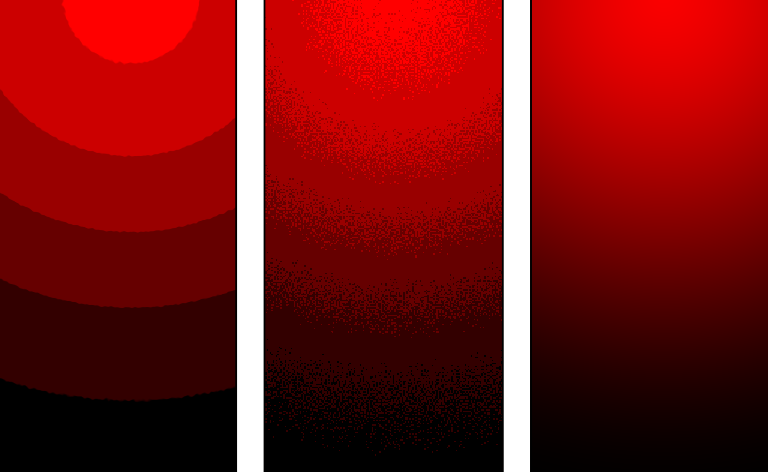
A Shadertoy shader for this background:

```glsl
// Three tall panels of one red radial glow: banded, dithered and smooth, split by white gaps.

float hash(vec2 cell) {
    vec3 q = fract(vec3(cell.xyx) * 0.1031);
    q += dot(q, q.yzx + 33.33);
    return fract((q.x + q.y) * q.z);
}

vec2 gradientAt(vec2 cell) {
    float angle = 6.2832 * hash(cell);
    return vec2(cos(angle), sin(angle));
}

float gradientNoise(vec2 p) {
    vec2 i = floor(p), f = p - i, u = f * f * (3.0 - 2.0 * f);
    vec2 e = vec2(1.0, 0.0);
    float low = mix(dot(gradientAt(i), f), dot(gradientAt(i + e), f - e), u.x);
    float high = mix(dot(gradientAt(i + e.yx), f - e.yx),
                     dot(gradientAt(i + e.xx), f - e.xx), u.x);
    return mix(low, high, u.y);
}

// Hash minus its neighbourhood mean: evenly spread grain around zero
float evenGrain(vec2 cell) {
    float mean = 0.0;
    for (int y = -1; y <= 1; y++)
        for (int x = -1; x <= 1; x++)
            mean += hash(cell + vec2(x, y)) / 9.0;
    return clamp(hash(cell) - mean, -0.5, 0.5);
}

// Six flat levels with softened steps
float posterize(float level, float blur) {
    float scaled = level * 5.0, total = 0.0;
    for (int i = 0; i < 5; i++) {
        float edge = float(i) + 0.5;
        total += smoothstep(edge - blur, edge + blur, scaled);
    }
    return total / 5.0;
}

void mainImage(out vec4 fragColor, in vec2 fragCoord) {
    // Canvas width is one unit
    float pixel = 1.0 / iResolution.x;
    vec2 p = fragCoord * pixel;
    float top = iResolution.y * pixel;

    // Repeat the panels sideways
    float panel = floor((p.x - 0.4995) / 0.347 + 0.5);
    float across = p.x - 0.4995 - panel * 0.347;

    // Glow centred just above the top edge
    float radius = length(vec2(across - 0.018, top + 0.0065 - p.y));
    float glow = 1.0 - smoothstep(-0.052, 0.669, radius);

    // One rendering style for each panel
    float red = glow;
    if (panel < -0.5) {
        float wobble = 0.004 * gradientNoise(p * 170.0);
        red = posterize(glow + wobble, 7.0 * pixel);
    } else if (panel < 0.5) {
        float grain = evenGrain(floor(p * 512.0));
        red = floor(glow * 5.0 + 0.5 + 0.75 * grain) / 5.0;
    }

    // Thin black frame, then the white gap
    float side = abs(across);
    red *= 1.0 - smoothstep(-0.5, 0.5, (side - 0.1539) / pixel);
    float gap = smoothstep(-0.5, 0.5, (side - 0.1563) / pixel);
    vec3 color = mix(vec3(red, 0.0, 0.0), vec3(1.0), gap);
    fragColor = vec4(color, 1.0);
}
```
